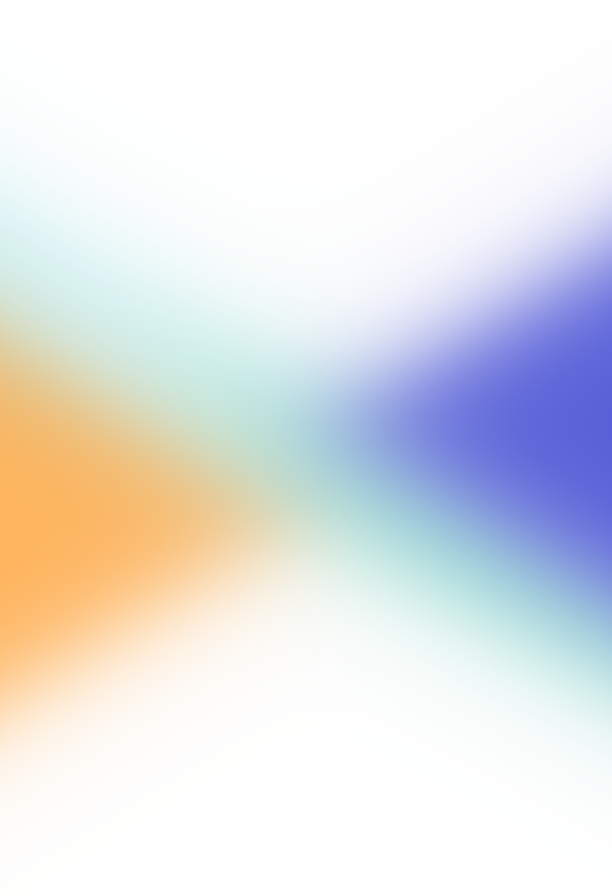
Reproduce this background procedurally as a WebGL 1 fragment shader.

```glsl
precision highp float;
// Soft mesh-like backdrop: a cyan-to-mint diagonal band on white, with an
// orange wedge glowing from the left side and an indigo wedge from the right.
// Every shape is a product of two blurred half-planes in 0..1 canvas units.

uniform vec2 u_resolution;

#define BLUR 0.068          // edge softness, as a share of the height
#define WEDGE_SLOPE 0.423   // how fast the wedges narrow
#define ORANGE_Y 0.418
#define ORANGE_HALF 0.202   // half height of the orange wedge at its side
#define INDIGO_Y 0.527
#define INDIGO_HALF 0.197
#define PAPER vec3(0.996)
#define CYAN vec3(0.80, 0.945, 0.965)
#define MINT vec3(0.62, 0.90, 0.82)
#define ORANGE vec3(1.0, 0.705, 0.36)
#define INDIGO vec3(0.34, 0.372, 0.845)

// Blurred step: 0.5 on the edge, close to a Gaussian-filtered one.
float softEdge(float d) {
    return 1.0 / (1.0 + exp(-1.7 * d / BLUR));
}

// Coverage between a lower and an upper boundary.
float softBetween(float y, float lower, float upper) {
    return softEdge(y - lower) * softEdge(upper - y);
}

// Triangle that narrows with the distance from its side of the canvas.
float softWedge(float y, float centre, float halfHeight, float dist) {
    float reach = halfHeight - WEDGE_SLOPE * dist;
    return softBetween(y, centre - reach, centre + reach);
}

void main() {
    vec2 uv = gl_FragCoord.xy / u_resolution;

    // Diagonal band, falling to the right and turning from cyan to mint
    float band = softBetween(uv.y, 0.592 - 0.355 * uv.x, 0.779 - 0.409 * uv.x);
    vec3 bandColor = mix(CYAN, MINT, smoothstep(0.1, 0.75, uv.x));
    vec3 color = mix(PAPER, bandColor, band);

    // Orange tints what lies below it, giving olive tones where they overlap
    float orange = softWedge(uv.y, ORANGE_Y, ORANGE_HALF, uv.x);
    color *= mix(vec3(1.0), ORANGE, orange);

    // Indigo covers the right side
    float indigo = softWedge(uv.y, INDIGO_Y, INDIGO_HALF, 1.0 - uv.x);
    color = mix(color, INDIGO, indigo);

    gl_FragColor = vec4(color, 1.0);
}
```
